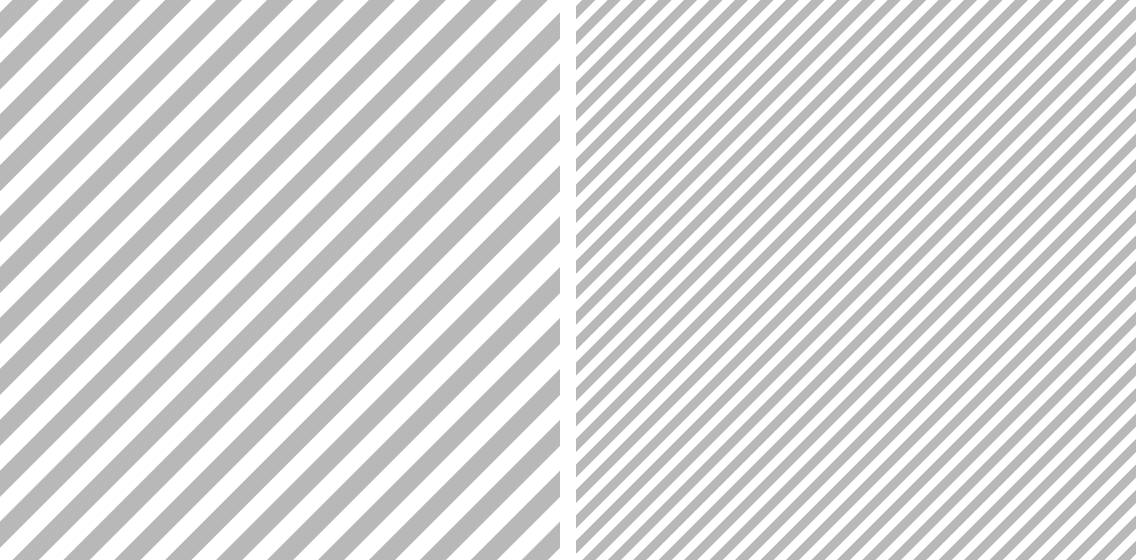
Left: one tile. Right: repeated 2 by 2.
Write a Shadertoy shader that draws this pattern.

```glsl
// Even diagonal stripes, grey on white, rising from lower left to upper right.
#define REPEATS 11.0        // stripes across and down
#define STRIPE_SHARE 0.515  // grey part of one period
#define STRIPE_CENTER 0.502 // place of the grey band in its period
#define GREY vec3(0.72)
#define WHITE vec3(1.0)

// Signed distance to the nearest stripe edge, in periods; negative inside
float stripeDistance(float phase) {
    float offset = abs(fract(phase - STRIPE_CENTER + 0.5) - 0.5);
    return offset - 0.5 * STRIPE_SHARE;
}

void mainImage(out vec4 fragColor, in vec2 fragCoord) {
    vec2 uv = fragCoord / iResolution.xy;

    // A whole number of periods along both axes makes the edges join
    float phase = REPEATS * (uv.x - uv.y);

    // One pixel of smoothing, measured across the stripe
    float pixel = REPEATS * length(1.0 / iResolution.xy);
    float coverage = clamp(0.5 - stripeDistance(phase) / pixel, 0.0, 1.0);

    fragColor = vec4(mix(WHITE, GREY, coverage), 1.0);
}
```
